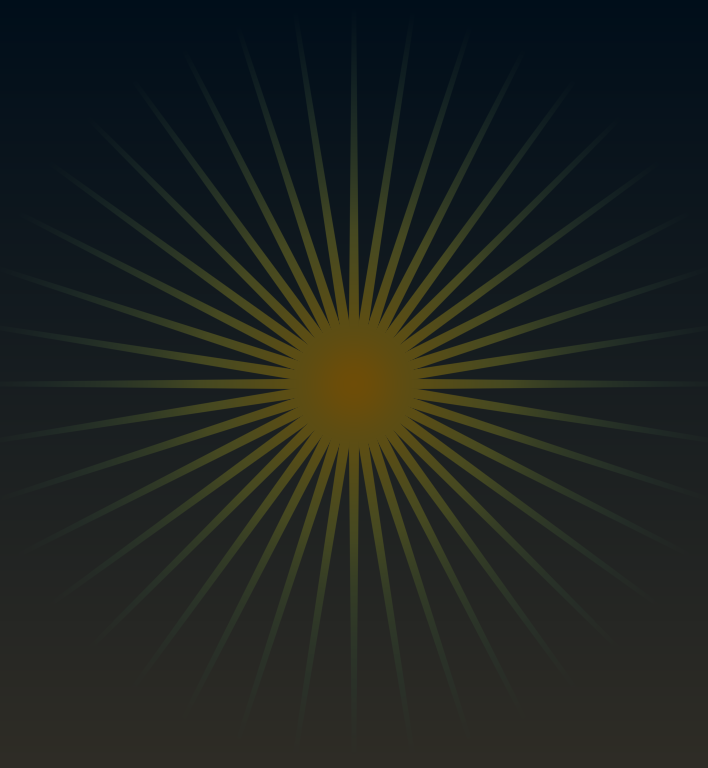
A WebGL 1 fragment shader for this background:

```glsl
precision highp float;

uniform vec2 u_resolution;

const float PI = 3.14159265;
const float RAY_COUNT = 40.0;

// Vertical sky gradient, 0 at the bottom and 1 at the top
vec3 skyColor(float height) {
  vec3 duskBrown = vec3(0.182, 0.174, 0.148);
  vec3 nightBlue = vec3(0.0, 0.054, 0.102);
  return mix(duskBrown, nightBlue, height);
}

// Radial ramp from the amber core to the green ray tips
vec3 burstColor(float radius) {
  vec3 amber = vec3(0.43, 0.30, 0.03);
  vec3 gold = vec3(0.355, 0.302, 0.08);
  vec3 olive = vec3(0.29, 0.29, 0.12);
  vec3 moss = vec3(0.225, 0.265, 0.15);
  vec3 sage = vec3(0.17, 0.25, 0.19);
  vec3 color = mix(amber, gold, smoothstep(0.0, 0.09, radius));
  color = mix(color, olive, clamp((radius - 0.09) / 0.08, 0.0, 1.0));
  color = mix(color, moss, clamp((radius - 0.17) / 0.10, 0.0, 1.0));
  return mix(color, sage, clamp((radius - 0.27) / 0.13, 0.0, 1.0));
}

// Signed distance to the nearest tapered ray; rays merge into a disc near the center
float rayDistance(vec2 point, float count, float baseWidth, float taper) {
  float sector = 2.0 * PI / count;
  float radius = length(point);
  // The tiny offset keeps the angle defined at the exact center
  float angle = atan(point.y, point.x + 1e-6);
  float local = mod(angle + 0.5 * sector, sector) - 0.5 * sector;
  float along = radius * cos(local);
  float across = radius * abs(sin(local));
  return across - max(baseWidth - taper * along, 0.0);
}

void main() {
  vec2 point = (gl_FragCoord.xy - 0.5 * u_resolution) / u_resolution.y;
  float pixel = 1.0 / u_resolution.y;
  float radius = length(point);

  // Ray coverage, fading toward the tips
  float edge = rayDistance(point, RAY_COUNT, 0.0073, 0.009);
  float coverage = 1.0 - smoothstep(-0.7 * pixel, 0.7 * pixel, edge);
  float fade = 1.0 - clamp((radius - 0.20) / 0.29, 0.0, 1.0);

  vec3 color = skyColor(gl_FragCoord.y / u_resolution.y);
  color = mix(color, burstColor(radius), coverage * fade);
  gl_FragColor = vec4(color, 1.0);
}
```
